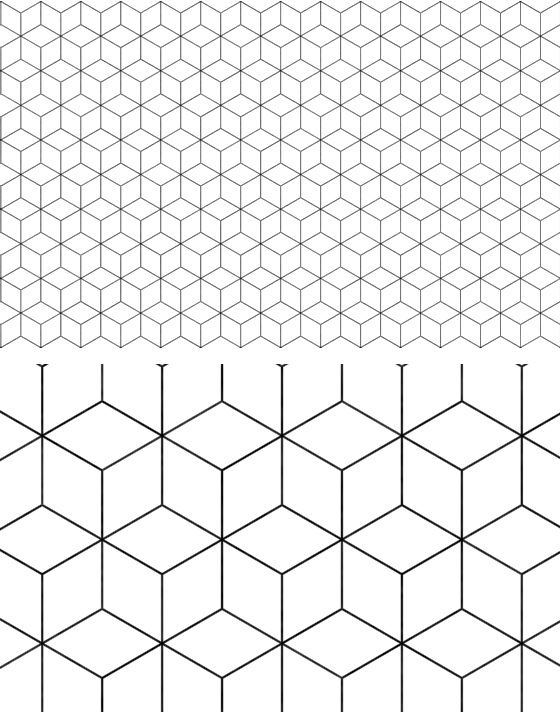
Top: the whole. Bottom: its middle third, enlarged.
This pattern is drawn by a Shadertoy shader. Its source:

```glsl
#define CELL 0.11486               // star spacing, in canvas heights
#define ORIGIN vec2(0.0025, 0.9958) // first star, upper left
#define LINE_WIDTH 0.0021
#define SOFTNESS 1.25              // filter width in pixels
#define INK 0.89
#define EDGE_WEAR 0.16
#define GRAIN_WEAR 0.12
#define GRAIN_SCALE 180.0

const float ROOT3 = sqrt(3.0);

float hash(vec2 p) {
    vec3 q = fract(vec3(p.xyx) * 0.1031);
    q += dot(q, q.yzx + 33.33);
    return fract((q.x + q.y) * q.z);
}

float noise(vec2 p) {
    vec2 i = floor(p), f = fract(p);
    f = f * f * (3.0 - 2.0 * f);
    return mix(mix(hash(i), hash(i + vec2(1, 0)), f.x),
               mix(hash(i + vec2(0, 1)), hash(i + vec2(1, 1)), f.x), f.y);
}

// Offset from the nearest point of a triangular lattice with unit spacing
vec2 nearestStar(vec2 p) {
    vec2 period = vec2(1.0, ROOT3);
    vec2 a = p - period * floor(p / period + 0.5);
    vec2 b = p - period * (floor(p / period) + 0.5);
    return dot(a, a) < dot(b, b) ? a : b;
}

// Share of a box filter that a line covers, exact for hairlines too
float lineCoverage(float d, float width, float box) {
    float upper = min(d + 0.5 * box, 0.5 * width);
    float lower = max(d - 0.5 * box, -0.5 * width);
    return max(upper - lower, 0.0) / box;
}

void mainImage(out vec4 fragColor, in vec2 fragCoord) {
    vec2 uv = fragCoord / iResolution.y;
    float box = SOFTNESS / iResolution.y;

    vec2 p = (uv - ORIGIN) / CELL;
    vec2 local = nearestStar(p);
    vec2 starId = round((p - local) * vec2(2.0, 2.0 / ROOT3));

    // Three lines through each star make the six edges of its cubes
    float grain = noise(uv * GRAIN_SCALE) - 0.5;
    float paper = 1.0;
    for (int k = 0; k < 3; k++) {
        float angle = radians(30.0 + 60.0 * float(k));
        vec2 along = vec2(cos(angle), sin(angle));
        vec2 across = vec2(-along.y, along.x);
        float side = step(0.0, dot(local, along));
        float edgeTone = hash(starId + vec2(41.0 + 7.0 * float(k), 67.0 + 13.0 * side)) - 0.5;
        float ink = INK * (1.0 + EDGE_WEAR * edgeTone + GRAIN_WEAR * grain);
        float d = abs(dot(local, across)) * CELL;
        paper *= 1.0 - ink * lineCoverage(d, LINE_WIDTH, box);
    }

    // Blank margin above the first row of stars
    float margin = smoothstep(-0.5 * box, 0.5 * box, uv.y - ORIGIN.y - 0.5 * LINE_WIDTH);
    fragColor = vec4(vec3(mix(paper, 1.0, margin)), 1.0);
}
```
